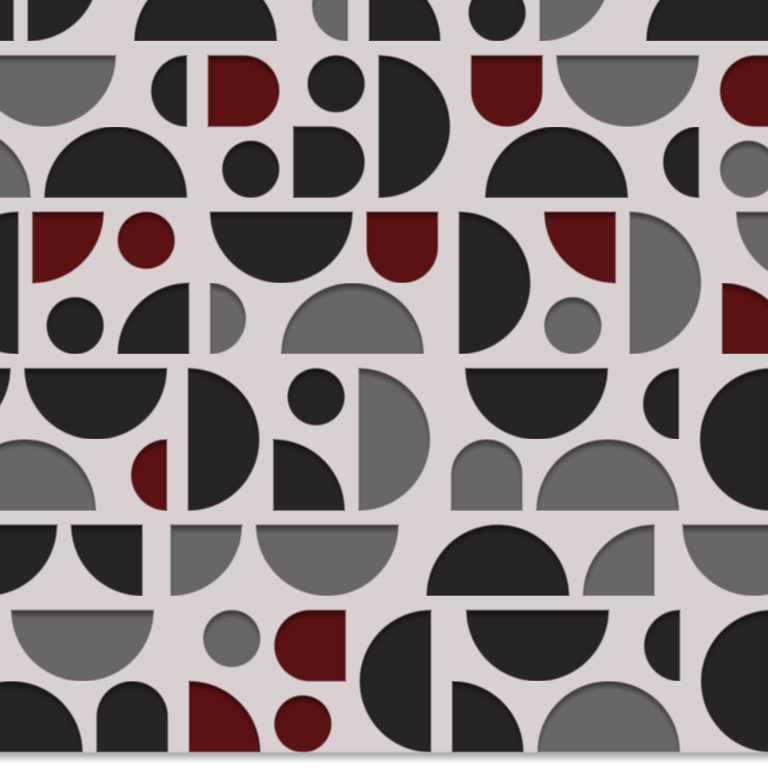
Write a three.js fragment shader that draws this pattern.

```glsl
// Cut-out mosaic of half discs, quarter discs, arches and small discs with inset shadows.
// Bands are split into groups, either interlocking half discs or upright columns;
// hashes choose the mirroring, the shapes and the tones. One unit is one half-disc radius.
#define UNITS 10.8
#define MARGIN 0.22
#define GROUP 3.6
#define BAND 2.2
#define EDGE 0.022
#define SHADOW 0.42
#define RED_SHARE 0.25
#define LIGHT vec3(0.85, 0.82, 0.82)
#define GRAY vec3(0.41, 0.40, 0.40)
#define DARK vec3(0.15, 0.14, 0.14)
#define RED vec3(0.36, 0.07, 0.07)

varying vec2 vUv;

const int HALF = 0;
const int QUARTER = 1;
const int ARCH = 2;
const int DISC = 3;

// Local position, screen-up direction in the local frame, shape, radius and tone
struct Piece { vec2 p; vec2 up; int kind; float r; float tone; };

float hash(vec2 p) {
  return fract(sin(dot(p, vec2(127.1, 311.7))) * 43758.5453);
}

float side(vec2 id) { return hash(id) < 0.5 ? -1.0 : 1.0; }

// 0 gray, 1 dark, 2 red
float smallTone(vec2 id) {
  float h = hash(id);
  return h < RED_SHARE ? 2.0 : step(h, 0.63);
}

void mirror(inout Piece s, vec2 f) { s.p *= f; s.up *= f; }
void swapAxes(inout Piece s) { s.p = s.p.yx; s.up = s.up.yx; }

float shapeDistance(vec2 p, int kind, float r) {
  float d = length(p) - r;
  if (kind == HALF) return max(d, -p.y);
  if (kind == QUARTER) return max(d, -min(p.x, p.y));
  if (kind == ARCH && p.y < 0.0) return max(abs(p.x) - r, -p.y - r);
  return d;
}

// Quarter disc or arch filling a unit square centred on the local origin
void fillSquare(inout Piece s, vec2 id) {
  bool quarter = hash(id + 0.37) < 0.55;
  s.kind = quarter ? QUARTER : ARCH;
  s.r = quarter ? 1.0 : 0.5;
  if (quarter) s.p += 0.5;
  s.tone = smallTone(id);
}

// Two staggered half discs, each beside a small piece
void interlocked(inout Piece s, vec2 id, float tall, float toneSwap) {
  vec2 c = s.p;
  if (tall > 1.5 && c.y > 1.0) {
    bool big = c.x < 0.85;
    s.p = c - (big ? vec2(-0.4, 2.0) : vec2(1.6, 1.5));
    if (!big) swapAxes(s);
    mirror(s, vec2(1.0, -1.0));
    s.r = big ? 1.0 : 0.5;
    s.tone = big ? toneSwap : smallTone(id + 1.3);
  } else if (c.x > -0.5) {
    s.p = c - vec2(0.6, 0.0);
    s.tone = 1.0 - toneSwap;
  } else {
    s.p = c - vec2(-1.1, 0.5);
    fillSquare(s, id + 2.3);
  }
}

// Three columns: upright half discs, or a square piece stacked with a disc
void columns(inout Piece s, vec2 id, float toneSwap) {
  float col = floor(s.p.x / 1.2 + 0.5);
  s.p.x -= 1.2 * col;
  vec2 colId = id + vec2(col + 1.6, 0.0);
  bool stacked = col == 0.0 || (col > 0.0 && hash(colId) < 0.4);
  s.p.y -= 1.0;
  mirror(s, vec2(side(colId + 0.2), stacked && col > 0.0 ? -1.0 : 1.0));
  if (!stacked) {
    s.p.x += 0.5;
    swapAxes(s);
    s.tone = col < 0.0 ? toneSwap : 1.0 - toneSwap;
  } else if (s.p.y > 0.1) {
    s.p -= vec2(0.1, 0.6);
    s.kind = DISC;
    s.r = 0.4;
    s.tone = smallTone(colId + 0.5);
  } else {
    s.p.y += 0.5;
    swapAxes(s);
    fillSquare(s, colId + 0.8);
  }
}

Piece findPiece(vec2 q) {
  // One single-height row lies between the first and second tall bands
  float band = 0.0, tall = 2.0, y = q.y - BAND - 1.2;
  if (y > 0.0) {
    band = 2.0 + floor(y / BAND);
    q.y = mod(y, BAND);
  } else if (q.y > BAND) {
    band = 1.0;
    tall = 1.0;
    q.y -= BAND;
  }
  q.x += GROUP * hash(vec2(band, 7.0));
  float group = floor(q.x / GROUP);
  vec2 id = vec2(group * 5.0, band);
  Piece s = Piece(vec2(mod(q.x, GROUP) - 0.5 * GROUP, q.y - 0.5 * tall), vec2(0.0, 1.0), HALF, 1.0, 0.0);
  mirror(s, vec2(side(id + 0.1), side(id + 0.2)));
  s.p.y += 0.5 * tall;
  float toneSwap = step(0.5, hash(id + 0.3));
  if (tall < 1.5 || mod(group + band, 2.0) < 0.5) interlocked(s, id, tall, toneSwap);
  else columns(s, id, toneSwap);
  return s;
}

void main() {
  vec2 q = vUv * UNITS - vec2(0.0, MARGIN);
  Piece s = findPiece(q);
  float d = shapeDistance(s.p, s.kind, s.r);
  float shade = smoothstep(-0.06, 0.08, shapeDistance(s.p + 0.08 * s.up, s.kind, s.r));
  vec3 ink = s.tone < 0.5 ? GRAY : (s.tone < 1.5 ? DARK : RED);
  vec3 color = mix(ink * (1.0 - SHADOW * shade), LIGHT, smoothstep(-EDGE, EDGE, d));
  // Lower edge of the panel and the soft shadow it casts
  vec3 ground = vec3(mix(0.68, 1.0, smoothstep(0.0, 0.17, -q.y)));
  gl_FragColor = vec4(mix(ground, color, smoothstep(-EDGE, EDGE, q.y)), 1.0);
}
```
